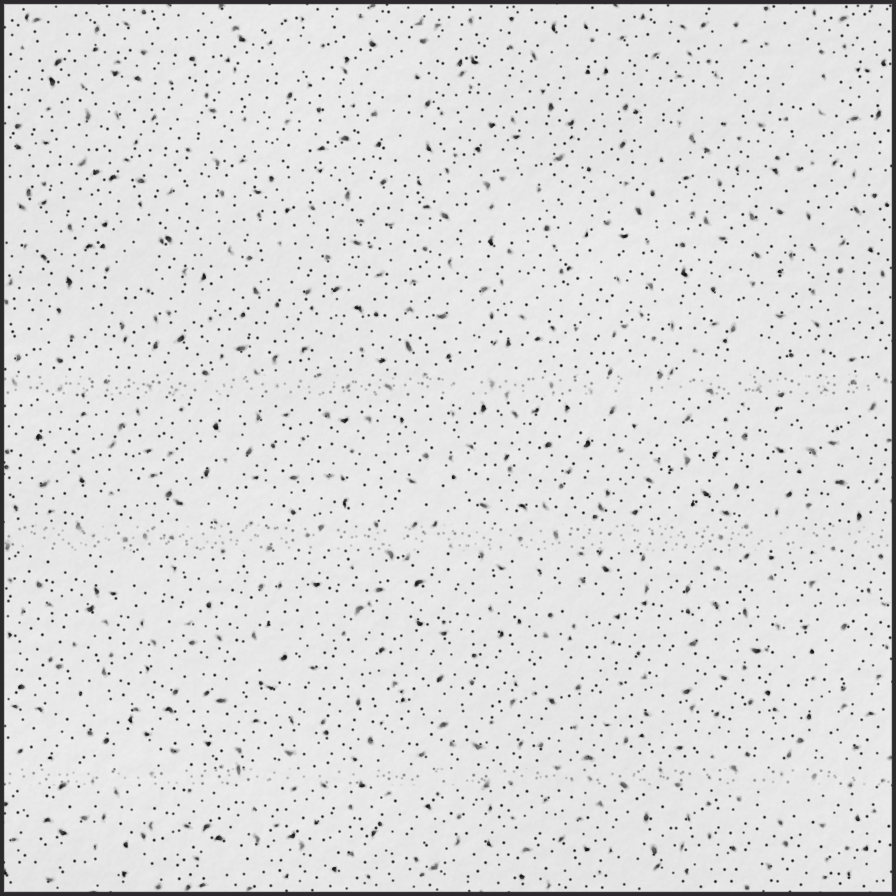
This texture is drawn by a three.js fragment shader. Its source:

```glsl
varying vec2 vUv;

const vec3 PAPER = vec3(0.905, 0.905, 0.905);
const vec3 INK = vec3(0.08, 0.08, 0.085);
const vec3 FRAME = vec3(0.175, 0.165, 0.175);
const float FRAME_WIDTH = 0.0046;
const float PIN_SOFT = 0.0013;
const float PIT_SOFT = 0.0011;

vec2 hash2(vec2 p) {
  vec3 q = fract(vec3(p.xyx) * vec3(0.1031, 0.1030, 0.0973));
  q += dot(q, q.yzx + 33.33);
  return fract((q.xx + q.yz) * q.zy);
}

float noise(vec2 p) {
  vec2 cell = floor(p);
  vec2 f = fract(p);
  f = f * f * (3.0 - 2.0 * f);
  float low = mix(hash2(cell).x, hash2(cell + vec2(1.0, 0.0)).x, f.x);
  float high = mix(hash2(cell + vec2(0.0, 1.0)).x, hash2(cell + 1.0).x, f.x);
  return mix(low, high, f.y);
}

vec2 rotate(vec2 p, float angle) {
  float c = cos(angle);
  float s = sin(angle);
  return vec2(c * p.x - s * p.y, s * p.x + c * p.y);
}

float disc(float dist, float radius, float soft) {
  return 1.0 - smoothstep(radius - soft, radius + soft, dist);
}

float band(float y, float centre, float halfHeight) {
  return 1.0 - smoothstep(0.5 * halfHeight, halfHeight, abs(y - centre));
}

// Small round pinholes on a jittered grid; faintest sets the palest depth
float pinholes(vec2 p, float count, float radius, float share, float faintest, float seed) {
  vec2 g = p * count;
  float cover = 0.0;
  for (int j = -1; j <= 1; j++) {
    for (int i = -1; i <= 1; i++) {
      vec2 cell = floor(g) + vec2(float(i), float(j));
      vec2 centre = cell + 0.5 + 0.82 * (hash2(cell + seed) - 0.5);
      vec2 pick = hash2(cell + seed + 57.0);
      float patchy = 0.8 * (noise(cell * 0.22 + seed) - 0.5);
      float present = step(pick.x, share + patchy);
      float dist = length(g - centre) / count;
      float size = radius * mix(0.85, 1.15, pick.y);
      float depth = mix(faintest, 1.0, pick.y);
      cover = max(cover, present * depth * disc(dist, size, PIN_SOFT));
    }
  }
  return cover;
}

// Larger torn pits with random direction, stretch, depth and a pale halo
float pits(vec2 p, float count, float share, float seed) {
  vec2 g = p * count;
  float ragged = 0.0013 * (noise(p * 330.0) - 0.5);
  float cover = 0.0;
  for (int j = -1; j <= 1; j++) {
    for (int i = -1; i <= 1; i++) {
      vec2 cell = floor(g) + vec2(float(i), float(j));
      vec2 centre = cell + 0.5 + 0.85 * (hash2(cell + seed) - 0.5);
      vec2 shape = hash2(cell + seed + 19.0);
      vec2 look = hash2(cell + seed + 83.0);
      vec2 q = rotate((g - centre) / count, 6.2832 * look.x);
      float radius = mix(0.0014, 0.0026, shape.x);
      float stretch = mix(1.0, 2.1, shape.y);
      q.y += 0.8 * (look.y - 0.5) * abs(q.x);
      float dist = length(q / vec2(stretch, 1.0)) + ragged;
      float shade = clamp(0.85 - 0.22 * q.x / (radius * stretch), 0.4, 1.0);
      float depth = mix(0.6, 1.1, look.y);
      float core = min(shade * depth, 1.0) * disc(dist, radius, PIT_SOFT);
      float halo = 0.2 * disc(dist, radius + 0.0010, 0.0014);
      float present = step(hash2(cell + seed + 131.0).x, share);
      cover = max(cover, present * max(core, halo));
    }
  }
  return cover;
}

// Faint embossed fibre texture over slow shading
float relief(vec2 p) {
  float broad = noise(p * 75.0) - noise(p * 75.0 + vec2(0.3, -0.45));
  float fine = noise(p * 190.0) - noise(p * 190.0 + vec2(0.4, -0.5));
  float grain = noise(p * 470.0) - 0.5;
  float slow = noise(p * vec2(3.0, 7.0)) - 0.5;
  return 0.016 * broad + 0.012 * fine + 0.014 * grain + 0.022 * slow;
}

void main() {
  vec2 p = vUv;

  // Worn horizontal strips where the holes turn pale
  float worn = band(p.y, 0.570, 0.014);
  worn = max(worn, band(p.y, 0.400, 0.017));
  worn = max(worn, band(p.y, 0.133, 0.011));

  float pins = pinholes(rotate(p, 0.47), 63.0, 0.00125, 0.86, 0.85, 7.0);
  float specks = pinholes(rotate(p, 0.21), 100.0, 0.0013, 0.48, 0.35, 211.0);
  float holes = max(pins * mix(1.0, 0.35, worn), 0.55 * worn * specks);
  holes = max(holes, pits(p, 27.0, 0.92, 41.0) * mix(1.0, 0.6, worn));

  vec3 color = mix(PAPER + relief(p), INK, holes);

  // Thin dark frame
  vec2 margin = min(p, 1.0 - p);
  float edge = min(margin.x, margin.y);
  color = mix(FRAME, color, smoothstep(FRAME_WIDTH - 0.001, FRAME_WIDTH + 0.001, edge));

  gl_FragColor = vec4(color, 1.0);
}
```
